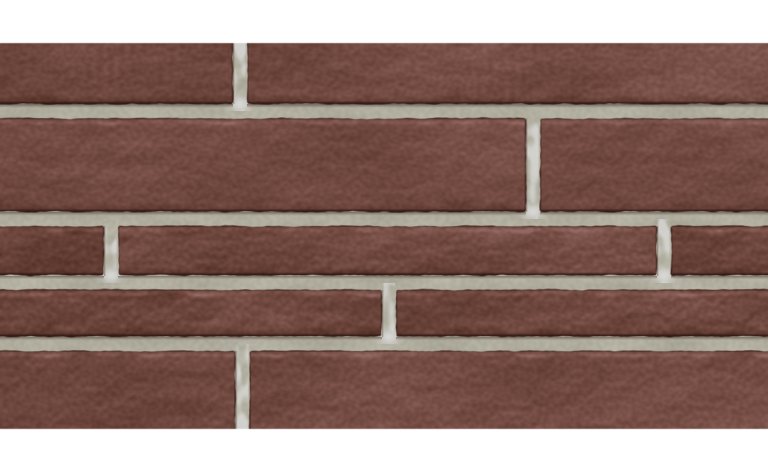
This texture is drawn by a WebGL 1 fragment shader. Its source:

```glsl
precision highp float;
// Five courses of rough red-brown brick, tall and thin, in pale mortar between white bands.
uniform vec2 u_resolution;

const float ASPECT = 1.6306;      // layout width in units of its height
const float PERIOD = 1.1741;      // brick length plus one joint
const float HALF_JOINT = 0.0150;
const vec3 BRICK_DARK = vec3(0.32, 0.185, 0.14);
const vec3 BRICK_MID = vec3(0.44, 0.285, 0.25);
const vec3 BRICK_LIGHT = vec3(0.57, 0.41, 0.385);
const vec3 EDGE_DARK = vec3(0.17, 0.09, 0.075);
const vec3 MORTAR = vec3(0.69, 0.68, 0.62);
const vec3 MORTAR_SHADE = vec3(0.45, 0.40, 0.36);
const vec3 LIME = vec3(0.86, 0.86, 0.86);

float hash(vec2 p) {
  return fract(sin(dot(p, vec2(127.1, 311.7))) * 43758.55);
}

float gradientAt(vec2 cell, vec2 offset) {
  float angle = 6.2832 * hash(cell);
  return dot(vec2(cos(angle), sin(angle)), offset);
}

float gradientNoise(vec2 p) {
  vec2 i = floor(p), f = fract(p);
  vec2 w = f * f * f * (f * (f * 6.0 - 15.0) + 10.0);
  vec2 e = vec2(0.0, 1.0);
  float low = mix(gradientAt(i, f), gradientAt(i + e.yx, f - e.yx), w.x);
  float high = mix(gradientAt(i + e, f - e), gradientAt(i + e.yy, f - e.yy), w.x);
  return mix(low, high, w.y);
}

// Clay surface: octaves of noise with creases in the coarse ones
float clayHeight(vec2 p) {
  float sum = 0.6 * abs(gradientNoise(p * vec2(7.0, 11.0) + 40.0));
  float amplitude = 0.5;
  p *= vec2(11.0, 17.0);
  for (int i = 0; i < 4; i++) {
    sum += amplitude * gradientNoise(p);
    p = p * 2.03 + 17.3;
    amplitude *= 0.48;
  }
  return sum;
}

// Top, bottom (measured downwards) and joint position of the course at a depth
vec3 courseAt(float depth) {
  if (depth < 0.2357) return vec3(0.0085, 0.2357, 0.5096);
  if (depth < 0.4639) return vec3(0.2357, 0.4639, 1.1316);
  if (depth < 0.5987) return vec3(0.4639, 0.5987, 0.2357);
  if (depth < 0.7282) return vec3(0.5987, 0.7282, 0.8259);
  return vec3(0.7282, 0.9554, 0.5149);
}

float roundedBox(vec2 q, vec2 halfSize, float radius) {
  vec2 d = abs(q) - halfSize + radius;
  return length(max(d, 0.0)) + min(max(d.x, d.y), 0.0) - radius;
}

vec3 brickColor(vec2 p, vec2 q, vec2 halfSize, vec2 id) {
  vec2 s = p + 3.7 * id;
  float relief = clayHeight(s) - clayHeight(s + vec2(-0.002, 0.006));
  float thin = 1.0 - smoothstep(0.06, 0.09, halfSize.y);
  float tone = (1.7 + 0.6 * thin) * relief
    + 0.45 * gradientNoise(s * vec2(3.0, 5.0))
    + 0.40 * gradientNoise(s * vec2(85.0, 100.0))
    + 0.25 * (hash(id + 2.0) - 0.5) + 0.14 * (p.x - 0.8) - 0.08;

  // Worn light arris above, shadow gathering below and at the sides
  float wear = gradientNoise(s * vec2(16.0, 9.0));
  float fromTop = halfSize.y - q.y;
  float fromBottom = halfSize.y + q.y;
  float fromSide = halfSize.x - abs(q.x);
  float arris = (fromTop - 0.008 - 0.006 * wear) / 0.005;
  tone += (0.45 + 0.9 * wear) * exp(-arris * arris);
  tone -= 0.55 * (1.0 - smoothstep(0.0, 0.024 + 0.02 * wear, fromBottom));
  tone = clamp(tone, -1.0, 1.0);
  vec3 color = mix(BRICK_MID, BRICK_DARK, max(-tone, 0.0));
  color = mix(color, BRICK_LIGHT, max(tone, 0.0));

  float rim = 0.85 * (1.0 - smoothstep(0.001, 0.008, fromBottom));
  rim = max(rim, 0.5 * (1.0 - smoothstep(0.0, 0.004, fromTop)));
  rim = max(rim, 0.6 * (1.0 - smoothstep(0.0, 0.005, fromSide)));
  return mix(color, EDGE_DARK, rim);
}

vec3 mortarColor(vec2 p, vec2 q, vec2 halfSize) {
  vec3 color = MORTAR + 0.05 * gradientNoise(p * vec2(8.0, 30.0))
    + 0.04 * gradientNoise(p * 90.0);
  // Lime smears fill the upright joints and pool at their feet
  float across = 0.5 * PERIOD - abs(q.x);
  float patches = smoothstep(-0.25, 0.3, gradientNoise(p * vec2(40.0, 26.0)));
  float upright = 1.0 - smoothstep(0.009, 0.016, across);
  vec2 foot = vec2(across, q.y + halfSize.y) / vec2(0.022, 0.017);
  float lime = max(0.75 * patches * upright, 0.9 * exp(-dot(foot, foot)));
  color = mix(color, LIME, lime);
  // Shadow cast by the brick above and the brick to the left
  float below = 1.0 - smoothstep(0.0, 0.009, -halfSize.y - q.y);
  below *= step(q.y, -halfSize.y) * step(abs(q.x), halfSize.x);
  float beside = 1.0 - smoothstep(0.0, 0.005, q.x - halfSize.x);
  beside *= step(halfSize.x, q.x) * step(abs(q.y), halfSize.y);
  return mix(color, MORTAR_SHADE, max(0.8 * below, 0.6 * beside));
}

void main() {
  vec2 p = gl_FragCoord.xy / u_resolution * vec2(ASPECT, 1.0);
  float pixel = 1.0 / u_resolution.y;
  float depth = 1.0 - p.y;

  vec3 course = courseAt(depth);
  float along = (p.x - course.z) / PERIOD;
  vec2 q = vec2((fract(along) - 0.5) * PERIOD, 0.5 * (course.x + course.y) - depth);
  vec2 halfSize = vec2(0.5 * PERIOD, 0.5 * (course.y - course.x)) - HALF_JOINT;
  vec2 id = vec2(floor(along), floor(course.x * 20.0));

  float ragged = 0.003 * gradientNoise(p * 22.0) + 0.0015 * gradientNoise(p * 70.0);
  float edge = roundedBox(q, halfSize, 0.005) + ragged;
  vec3 color = mix(brickColor(p, q, halfSize, id), mortarColor(p, q, halfSize),
    smoothstep(-pixel, pixel, edge));

  // White bands above and below the wall
  float band = abs(p.y - 0.5) - 0.4087;
  color = mix(color, vec3(1.0), smoothstep(-pixel, pixel, band));
  gl_FragColor = vec4(color, 1.0);
}
```
